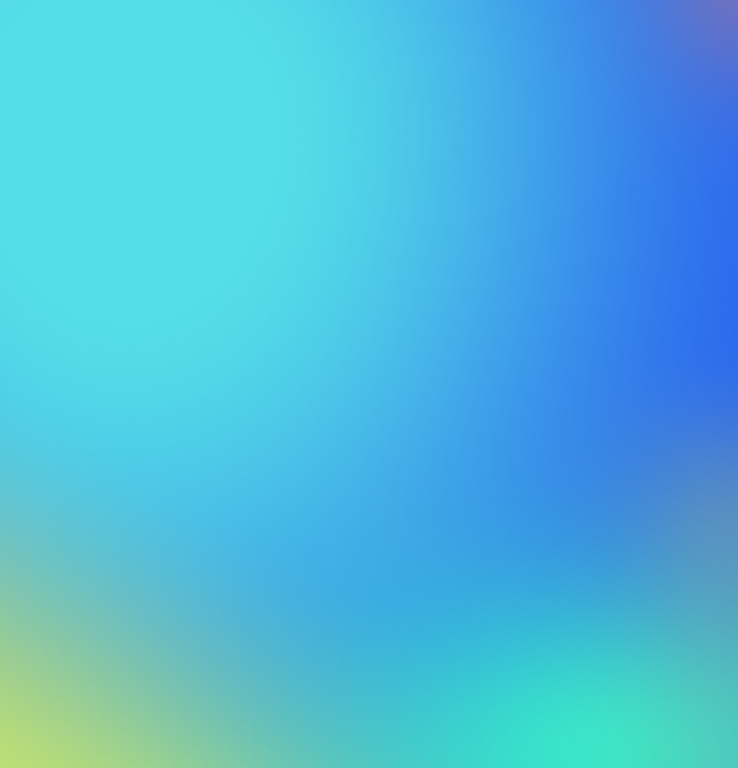
This background is drawn by a Shadertoy shader. Its source:

```glsl
float hash(vec2 p) {
    vec3 q = fract(vec3(p.xyx) * 0.1031);
    q += dot(q, q.yzx + 33.33);
    return fract((q.x + q.y) * q.z);
}

// Soft elliptical falloff: 1 at the centre, fading over the given radii
float glow(vec2 p, vec2 center, vec2 radii) {
    vec2 d = (p - center) / radii;
    return exp(-dot(d, d));
}

void mainImage(out vec4 fragColor, in vec2 fragCoord) {
    vec2 uv = fragCoord / iResolution.xy;

    // Cyan pool spreading into deep blue, stretched downwards
    vec2 fromCyan = uv - vec2(0.17, 0.83);
    fromCyan.y *= mix(0.82, 1.0, smoothstep(-0.1, 0.1, fromCyan.y));
    float depth = smoothstep(0.15, 0.95, length(fromCyan));
    vec3 color = mix(vec3(0.33, 0.875, 0.905), vec3(0.17, 0.40, 0.93), depth);

    // Lime slope in the lower left corner
    float lime = 1.0 - smoothstep(-0.05, 0.52, uv.y + 0.54 * uv.x);
    color = mix(color, vec3(0.76, 0.88, 0.44), lime);

    // Teal glow along the bottom
    float teal = glow(uv, vec2(0.83, 0.02), vec2(0.42, 0.24));
    color = mix(color, vec3(0.22, 0.91, 0.79), teal);

    // Muted haze on the lower right edge
    float edge = exp(-pow((1.0 - uv.x) / 0.15, 2.0));
    float band = 1.0 - smoothstep(0.30, 0.56, uv.y);
    float haze = edge * band * mix(0.26, 0.45, smoothstep(0.0, 0.35, uv.y));
    color = mix(color, vec3(0.56, 0.66, 0.57), haze);

    // Violet tint in the upper right corner
    float violet = glow(uv, vec2(1.03), vec2(0.15));
    color = mix(color, vec3(0.62, 0.46, 0.62), 0.6 * violet);

    // Fine grain to hide banding
    color += (hash(floor(uv * 512.0)) - 0.5) * 0.006;
    fragColor = vec4(clamp(color, 0.0, 1.0), 1.0);
}
```
